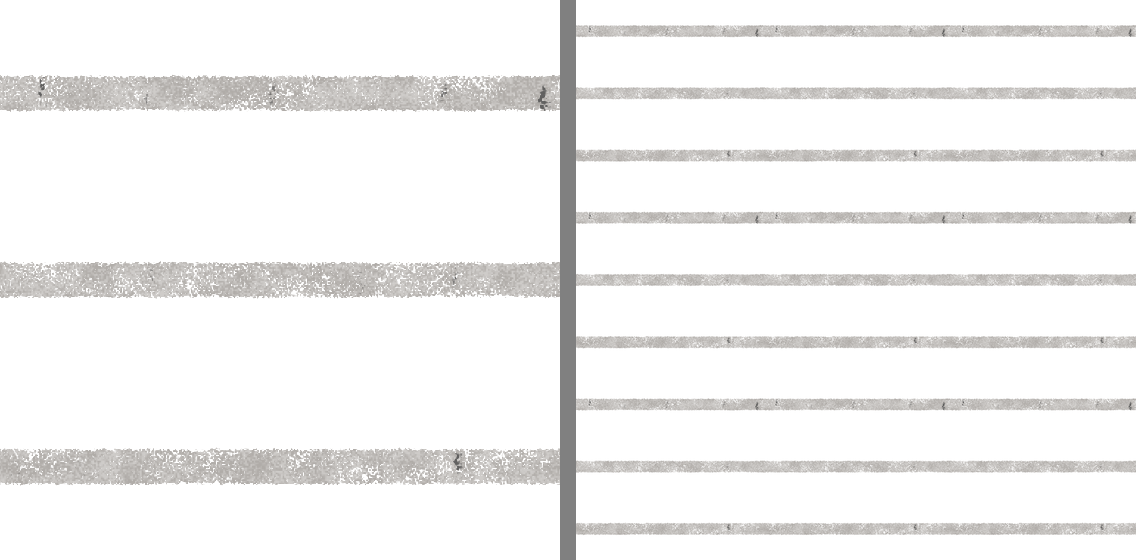
Left, the tile; right, the same tile 3 across and 3 down.
Give the GLSL for this pattern, as a Shadertoy shader.

```glsl
const float STRIPES = 3.0;
const float HALF_WIDTH = 0.0312;     // half the stripe thickness
const float FRAY = 0.0050;           // depth of the crumbling edge
const float WOBBLE = 0.0022;         // slow drift of the edge
const float GRAIN_CELLS = 380.0;     // grains across the canvas
const float BODY = 0.80;             // mean paint coverage
const float WEAR = 0.85;             // contrast of worn patches
const int SMUDGES = 7;               // dark marks per stripe
const float SMUDGE_WIDTH = 0.0075;

const vec3 PAPER = vec3(1.0);
const vec3 PAINT_DARK = vec3(0.69, 0.675, 0.66);
const vec3 PAINT_LIGHT = vec3(0.81, 0.80, 0.79);
const vec3 SOOT = vec3(0.32, 0.32, 0.32);

// Integer hash of a lattice point and a seed, 0 to 1
float hash(ivec2 p, int seed) {
    uint h = uint(p.x) * 0x9E3779B1u ^ uint(p.y) * 0x85EBCA77u ^ uint(seed) * 0xC2B2AE3Du;
    h = (h ^ (h >> 16)) * 0x7FEB352Du;
    h = (h ^ (h >> 15)) * 0x846CA68Bu;
    h ^= h >> 16;
    return float(h >> 16) / 65535.0;
}

// Value noise that wraps at the canvas borders
float noise(vec2 uv, vec2 cells, int seed) {
    vec2 p = uv * cells;
    ivec2 n = ivec2(cells);
    ivec2 a = ivec2(floor(p)) % n;
    ivec2 b = (a + 1) % n;
    vec2 f = fract(p);
    f = f * f * (3.0 - 2.0 * f);
    return mix(mix(hash(a, seed), hash(ivec2(b.x, a.y), seed), f.x),
               mix(hash(ivec2(a.x, b.y), seed), hash(b, seed), f.x), f.y);
}

// Broad blotches broken up by smaller ones
float patches(vec2 uv) {
    return 0.45 * noise(uv, vec2(14.0, 21.0), 1)
         + 0.33 * noise(uv, vec2(38.0, 45.0), 2)
         + 0.22 * noise(uv, vec2(110.0), 3);
}

// Narrow sooty marks across a stripe, one jittered mark per section
float smudges(vec2 uv, float y, int row) {
    float bend = (noise(uv, vec2(60.0, 90.0), 4) - 0.5) * 0.012;
    float soot = 0.0;
    for (int i = 0; i < SMUDGES; i++) {
        ivec2 id = ivec2(i, row);
        float center = (float(i) + hash(id, 5)) / float(SMUDGES);
        float dx = fract(uv.x - center + bend + 0.5) - 0.5;
        float width = SMUDGE_WIDTH * mix(0.6, 1.2, hash(id, 6));
        float dy = (y / HALF_WIDTH - (hash(id, 7) - 0.5)) / 0.9;
        float strength = pow(hash(id, 8), 1.5);
        soot += strength * exp(-dx * dx / (width * width) - dy * dy);
    }
    return soot;
}

void mainImage(out vec4 fragColor, in vec2 fragCoord) {
    vec2 uv = fragCoord / iResolution.xy;
    int row = int(floor(uv.y * STRIPES));
    float y = (fract(uv.y * STRIPES) - 0.5) / STRIPES;

    // Drifting, frayed stripe edge
    float drift = noise(uv, vec2(18.0, 6.0), 9) + 0.6 * noise(uv, vec2(90.0, 60.0), 10) - 0.8;
    float inside = HALF_WIDTH + WOBBLE * drift - abs(y);
    float body = BODY + WEAR * (patches(uv) - 0.5);
    float soot = smudges(uv, y, row);
    float density = mix(-0.25, body + 0.15 * soot, smoothstep(-FRAY, FRAY, inside));

    // Grains of paint kept where the coverage exceeds them
    float grain = noise(uv, vec2(GRAIN_CELLS), 11);
    float soft = clamp(0.25 * GRAIN_CELLS / iResolution.y, 0.02, 0.3);
    float paint = smoothstep(-soft, soft, density - grain);

    // Paint tone with flecks of soot
    float tone = 0.6 * noise(uv, vec2(330.0), 12) + 0.4 * noise(uv, vec2(30.0), 13);
    vec3 color = mix(PAINT_DARK, PAINT_LIGHT, smoothstep(0.15, 0.85, tone));
    float fleck = noise(uv, vec2(290.0), 14);
    color = mix(color, SOOT, 0.85 * smoothstep(-soft, soft, soot * 0.8 - fleck) * min(soot * 2.0, 1.0));

    fragColor = vec4(mix(PAPER, color, paint), 1.0);
}
```
